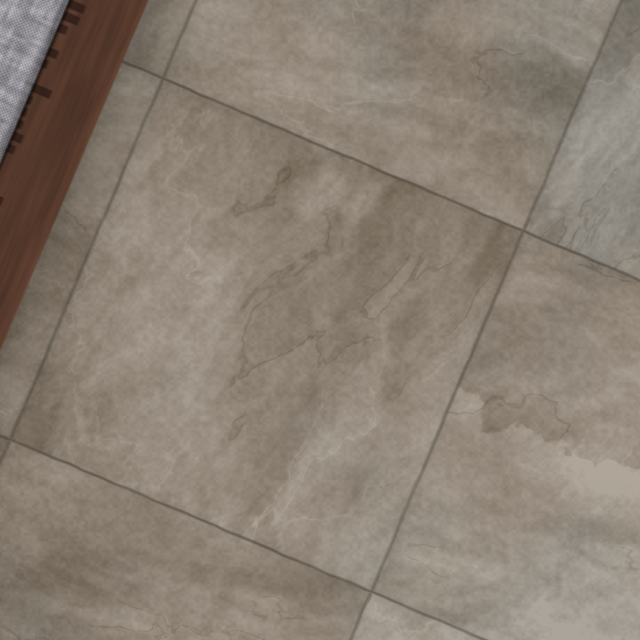
Write a Shadertoy shader that draws this texture.

```glsl
// Turned grid of weathered stone floor tiles, with a wooden rail and woven cloth in the upper left corner.

float hash(vec2 p) {
    return fract(sin(dot(p, vec2(127.1, 311.7))) * 43758.5453);
}

float noise(vec2 p) {
    vec2 i = floor(p), f = fract(p);
    f = f * f * (3.0 - 2.0 * f);
    return mix(mix(hash(i), hash(i + vec2(1, 0)), f.x),
               mix(hash(i + vec2(0, 1)), hash(i + vec2(1, 1)), f.x), f.y);
}

float fbm(vec2 p) {
    float sum = 0.0, amp = 0.5;
    for (int i = 0; i < 6; i++) {
        sum += amp * noise(p);
        p = mat2(1.6, 1.2, -1.2, 1.6) * p + 7.3;
        amp *= 0.52;
    }
    return sum;
}

vec2 turn(vec2 p, float a) {
    return vec2(dot(p, vec2(cos(a), sin(a))), dot(p, vec2(-sin(a), cos(a))));
}

// Pale, ragged patch stretched along a slanted axis
float patchMask(vec2 uv, vec2 center, vec2 size, float rough) {
    float d = length(turn(uv - center, 0.95) / size);
    return smoothstep(1.2, 0.3, d + 1.6 * (rough - 0.5));
}

vec3 stone(vec2 uv, vec2 cell) {
    // Neighbouring tiles have their bedding direction turned
    float bedding = mod(cell.x + cell.y, 2.0) < 0.5 ? 0.9 : -0.35;
    vec2 s = turn(uv, bedding) * vec2(3.2, 6.0) + 19.0 * hash(cell + 3.0);
    s += 0.9 * vec2(fbm(s * 0.8 + 4.0), fbm(s * 0.8 + 31.0));
    float height = fbm(s);
    float relief = height - fbm(s + vec2(0.05, -0.09));
    float rough = fbm(uv * 13.0 + 5.0);
    float blotch = fbm(uv * 5.0 + 40.0 * hash(cell + 9.0));

    // Light falls off towards the upper left
    float tone = 0.29 + 0.32 * uv.x + 0.30 * (1.0 - uv.y);
    tone += 0.8 * (height - 0.5) + 0.65 * (blotch - 0.5) + 1.5 * relief;
    tone += 0.14 * (hash(cell) - 0.5);

    // Split layer with a ragged lip on the right-hand tile
    if (cell == vec2(0, -1)) {
        float lip = uv.y - 0.375 + 0.55 * (uv.x - 0.742) + 0.22 * (rough - 0.5);
        tone += mix(0.12, -0.24, smoothstep(-0.012, 0.012, lip));
        tone -= 0.15 * exp(-abs(lip) * 180.0);
    }
    if (cell == vec2(-1, -1)) {
        float pale = patchMask(uv, vec2(0.345, 0.575), vec2(0.065, 0.030), rough);
        pale += patchMask(uv, vec2(0.505, 0.700), vec2(0.055, 0.035), rough);
        pale += patchMask(uv, vec2(0.570, 0.690), vec2(0.045, 0.022), rough);
        tone += 0.28 * pale;
    }

    // Broken dark cracks and pale veins
    float broken = smoothstep(0.52, 0.68, noise(uv * 9.0 + 2.0));
    tone -= 0.22 * broken * smoothstep(0.012, 0.0, abs(height - 0.43));
    tone += 0.15 * (1.0 - broken) * smoothstep(0.014, 0.0, abs(height - 0.56));

    // Fine grain
    tone += 0.16 * (noise(uv * 230.0) - 0.5) + 0.16 * (noise(uv * 110.0) - 0.5);
    vec3 col = mix(vec3(0.42, 0.37, 0.31), vec3(0.65, 0.61, 0.56), clamp(tone, -0.2, 1.15));
    float grey = smoothstep(0.45, 0.75, fbm(uv * 3.0 + 12.0)) + (cell == vec2(0) ? 0.5 : 0.0);
    return mix(col, vec3(dot(col, vec3(0.33))) + vec3(0.005, 0.005, -0.015), 0.4 * grey);
}

vec3 wood(vec2 q) {
    float grain = fbm(q * vec2(70.0, 5.0));
    vec3 col = vec3(0.32, 0.215, 0.165) * (0.82 + 0.36 * grain);
    col *= 1.0 + 0.10 * smoothstep(-1.16, -1.115, q.x);
    // Irregular dark notches along the inner edge
    float row = floor(q.y * 30.0);
    float reach = 0.015 + 0.045 * hash(vec2(row, 4.0));
    float notch = smoothstep(0.42, 0.25, abs(fract(q.y * 30.0) - 0.5));
    notch *= smoothstep(reach, reach - 0.012, q.x + 1.298) * step(0.3, hash(vec2(row, 8.0)));
    col = mix(col, vec3(0.16, 0.10, 0.085), 0.75 * notch);
    return col * (1.0 - 0.6 * smoothstep(-1.284, -1.298, q.x));
}

vec3 cloth(vec2 q) {
    vec2 thread = q * 105.0 + 0.7 * noise(q * 25.0);
    float weave = sin(thread.x * 6.283) * sin(thread.y * 6.283);
    float slub = noise(thread * vec2(1.0, 0.25)) + noise(thread * vec2(0.25, 1.0)) - 1.0;
    vec3 col = vec3(0.59, 0.58, 0.60) * (1.0 + 0.10 * weave + 0.22 * slub);
    return col * (1.0 - 0.35 * smoothstep(-1.33, -1.298, q.x));
}

void mainImage(out vec4 fragColor, in vec2 fragCoord) {
    vec2 uv = fragCoord / iResolution.xy;
    float soft = max(1.5 / iResolution.y, 0.0025);

    // Grid turned about one tile corner; q counts tiles
    vec2 q = turn(uv - vec2(0.818, 0.639), -0.4) / 0.612;
    vec3 col = stone(uv, floor(q));

    // Thin joints: crisp across, fainter and wider along the columns
    vec2 wobble = 0.002 * (vec2(noise(uv * 45.0), noise(uv * 45.0 + 9.0)) - 0.5);
    vec2 gap = abs((fract(q + 0.5) - 0.5) * 0.612 + wobble);
    vec2 joint = smoothstep(vec2(0.0028, 0.0016) + soft, vec2(0.0), gap);
    float wear = 0.6 + 0.4 * noise(uv * 14.0);
    col = mix(col, vec3(0.33, 0.30, 0.26), wear * max(0.55 * joint.x, 0.75 * joint.y));
    col *= 1.0 - 0.05 * exp(-min(gap.x, gap.y) * 130.0);

    // Shadow beside the rail, then rail and cloth
    col *= 1.0 - 0.22 * exp(-max(q.x + 1.112, 0.0) * 16.0);
    float edge = soft / 0.612;
    col = mix(col, wood(q), smoothstep(edge, -edge, q.x + 1.112));
    col = mix(col, cloth(q), smoothstep(edge, -edge, q.x + 1.298));
    fragColor = vec4(col, 1.0);
}
```
